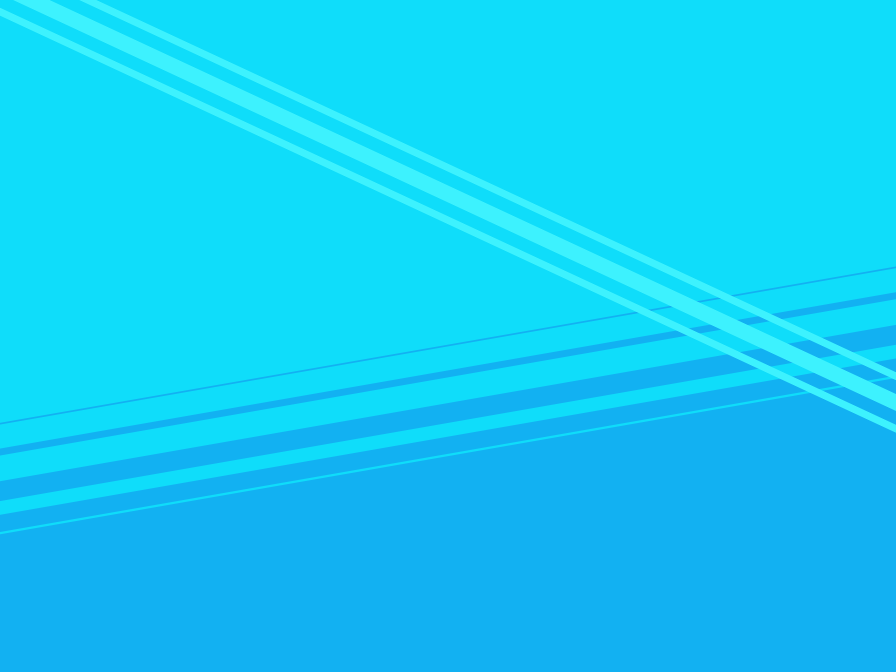
This background is drawn by a WebGL 2 fragment shader. Its source:

```glsl
#version 300 es
precision highp float;
// Flat cyan sky over a tilted blue field with graded stripes, crossed by a triple light beam.

uniform vec2 u_resolution;
out vec4 fragColor;

const vec3 CYAN = vec3(0.06, 0.865, 0.98);
const vec3 BLUE = vec3(0.07, 0.695, 0.95);
const vec3 LIGHT = vec3(0.24, 0.95, 0.995);

const float FIELD_SLOPE = 0.1745;
const float FIELD_EDGE = 0.7951;
const float BEAM_SLOPE = 0.4655;
const float BEAM_START = -0.0217;

// Stripes above the field: centre depth and half thickness
const vec2 STRIPES[4] = vec2[4](
    vec2(0.6305, 0.0013),
    vec2(0.6727, 0.0052),
    vec2(0.7309, 0.0148),
    vec2(0.7789, 0.0128)
);

// Smooth coverage of the region where the signed distance is positive
float coverage(float dist, float pixel) {
    return clamp(0.5 + dist / pixel, 0.0, 1.0);
}

// Smooth coverage of a band around a centre
float band(float x, float centre, float halfWidth, float pixel) {
    return coverage(halfWidth - abs(x - centre), pixel);
}

// Solid field below its edge, preceded by thickening stripes
float fieldMask(float depth, float pixel) {
    float mask = coverage(depth - FIELD_EDGE, pixel);
    for (int i = 0; i < 4; i++) {
        mask = max(mask, band(depth, STRIPES[i].x, STRIPES[i].y, pixel));
    }
    return mask;
}

// Wide central ray with a mirrored thin ray on each side
float beamMask(float offset, float pixel) {
    float core = band(offset, 0.0, 0.0126, pixel);
    float sides = band(abs(offset), 0.0391, 0.0059, pixel);
    return max(core, sides);
}

void main() {
    // Canvas heights, measured from the top left corner
    float pixel = 1.0 / u_resolution.y;
    vec2 p = gl_FragCoord.xy * pixel;
    p.y = 1.0 - p.y;

    float fieldDepth = p.y + FIELD_SLOPE * p.x;
    float beamOffset = p.y - BEAM_SLOPE * p.x - BEAM_START;

    vec3 color = mix(CYAN, BLUE, fieldMask(fieldDepth, pixel));
    color = mix(color, LIGHT, beamMask(beamOffset, pixel));
    fragColor = vec4(color, 1.0);
}
```
